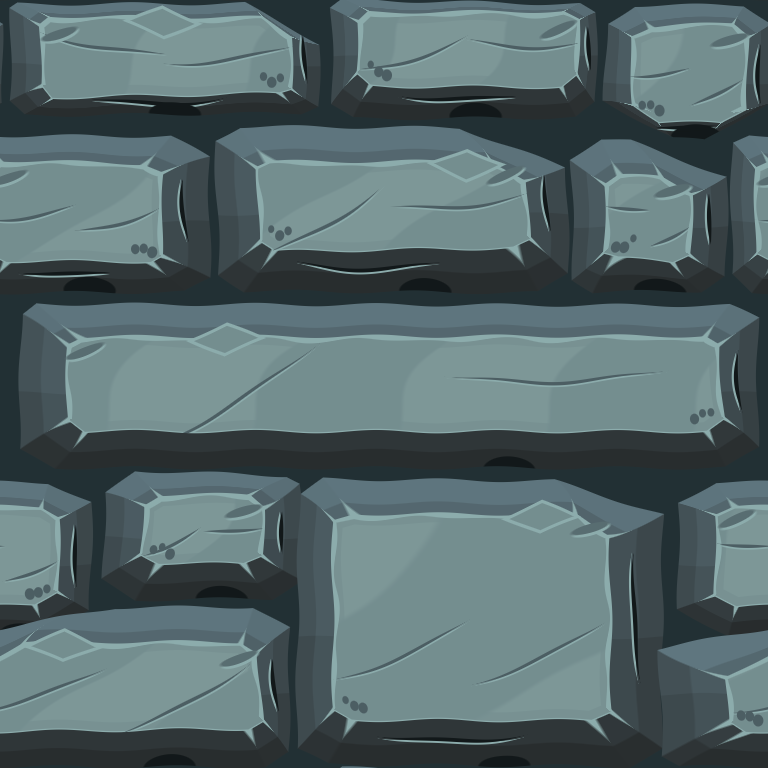
Write a WebGL 2 fragment shader that draws this texture.

```glsl
#version 300 es
precision highp float;
uniform vec2 u_resolution;
out vec4 outColor;

const int BRICKS = 11;
const float WOBBLE = .0022, JITTER = .007, RIM_WIDTH = .0052;
const vec3 MORTAR = vec3(.135, .19, .205), BLACK = vec3(.07, .095, .1);
const vec3 BEVEL_DARK = vec3(.185, .212, .22), BEVEL_LIGHT = vec3(.37, .46, .495);
const vec3 FACE_LIGHT = vec3(.49, .592, .592), FACE_SHADE = vec3(.455, .555, .562);
const vec3 RIM = vec3(.55, .675, .675), PIT = vec3(.3, .37, .39);
// Boxes as left, top, right, bottom, with y running down
const vec4 OUTER[BRICKS] = vec4[BRICKS](
  vec4(.011, .004, .414, .148), vec4(.432, .003, .779, .152), vec4(.789, .008, 1.004, .18),
  vec4(-.05, .174, .272, .378), vec4(.283, .165, .74, .38), vec4(.746, .182, .946, .38),
  vec4(.026, .396, .986, .612), vec4(-.115, .626, .118, .828), vec4(.135, .616, .393, .781),
  vec4(.389, .623, .862, .998), vec4(-.141, .792, .378, 1));
const vec4 FACE[BRICKS] = vec4[BRICKS](
  vec4(.052, .023, .378, .125), vec4(.466, .018, .752, .112), vec4(.823, .032, .974, .158),
  vec4(-.014, .21, .211, .342), vec4(.336, .208, .686, .326), vec4(.787, .228, .901, .339),
  vec4(.085, .436, .94, .562), vec4(-.068, .656, .078, .788), vec4(.185, .646, .341, .736),
  vec4(.436, .668, .794, .938), vec4(-.052, .836, .339, .95));
// Corner cuts: top left, top right, both bottom
const vec3 CUTS[BRICKS] = vec3[BRICKS](
  vec3(.016, .095, .02), vec3(.015, .02, .03), vec3(.04, .035, .085), vec3(.02, .05, .03),
  vec3(.03, .14, .04), vec3(.036, .12, .03), vec3(.02, .035, .045), vec3(.05, .05, .06),
  vec3(.04, .02, .04), vec3(.03, .14, .04), vec3(.29, .05, .03));

float hash(float x, float y) {
  vec3 q = fract(vec3(x, y, x) * .1031);
  q += dot(q, q.yzx + 33.33);
  return fract((q.x + q.y) * q.z);
}
float cover(float d) { return clamp(.5 - d * u_resolution.y, 0., 1.); }
float soft(float x) { return clamp(.5 + .04 * x * u_resolution.y, 0., 1.); }
void paint(inout vec3 col, vec3 ink, float d) { col = mix(col, ink, cover(d)); }
float ellipse(vec2 p, vec2 r) { return (length(p / r) - 1.) * min(r.x, r.y); }

// Clockwise corners of a box with cut, uneven corners
vec2 octagon(int i, vec4 box, vec3 cut, float seed) {
  i &= 7;
  bool right = i > 1 && i < 6, low = i > 3, level = (i & 3) == 1 || (i & 3) == 2;
  float c = low ? cut.z : right ? cut.y : cut.x, h = hash(float(i), seed);
  vec2 shift = level ? vec2(c, 0) : vec2(0, min(.6 * c, .05));
  return vec2(right ? box.z : box.x, low ? box.w : box.y)
    + JITTER * (vec2(h, fract(h * 57.)) - .5) + shift * vec2(right ? -1 : 1, low ? -1 : 1);
}
// Outward normal and signed distance of one edge
vec3 edge(vec2 p, vec2 a, vec2 b) {
  vec2 n = normalize(vec2(b.y - a.y, a.x - b.x));
  return vec3(n, dot(p - a, n));
}
// Flat tone of one bevel facet, split into bands
float facetTone(vec2 n, float t, float drop) {
  float band = n.y < -.6 ? .22 * soft(.32 - t) : .15 * soft(t - .52);
  return .5 - .5 * n.y - .08 * n.x - band - (abs(n.y) < .6 ? .12 * cover(-drop) : 0.);
}
// Tapered, bent scratch with a lit lower lip
void crack(inout vec3 col, vec2 p, float angle, float len, float w, vec3 ink) {
  p = mat2(cos(angle), -sin(angle), sin(angle), cos(angle)) * p;
  float u = p.x / len, belly = w * (1. - u * u), v = p.y + .08 * len * u * u;
  paint(col, RIM, abs(v - w) - belly);
  paint(col, ink, abs(v) - belly);
}
vec3 faceColour(vec2 p, vec2 mid, vec2 size, float d, float rim, float seed) {
  vec2 s = (p - mid) / size.y + .5;
  float swathe = abs(fract(.33 * (s.x + s.y + .3 * sin(3. * s.y + seed)) + seed) - .5) - .25;
  vec3 col = mix(FACE_LIGHT, FACE_SHADE, smoothstep(-.01, .01, swathe));
  col = mix(FACE_SHADE, col, .4 + .6 * cover(d + .013));
  col = mix(RIM, col, cover(d + rim));
  for (float k = 0.; k < 2.; k++) {
    float h = hash(seed, k + 11.);
    vec2 at = mid + size * vec2(k * .5 - .25, .4 * h - .15);
    crack(col, p - at, .25 - .8 * h, min(.24 * size.x, .13), .0022, PIT);
  }
  return col;
}
vec3 brick(vec3 under, vec2 p, vec4 outer, vec4 face, vec3 cut, float seed) {
  float t = -99., second = t, dOut = t, dIn = t;
  vec2 size = face.zw - face.xy, mid = .5 * (face.xy + face.zw), n1 = vec2(0), n2 = n1;
  p += WOBBLE * sin(p.yx * 40. + seed);
  // t runs from 0 at the face to 1 at the outline; its largest edge is the facet
  vec3 inCut = .012 + .25 * cut;
  vec2 a = octagon(0, outer, cut, seed), b = octagon(0, face, inCut, seed + 3.);
  for (int i = 1; i < 9; i++) {
    vec2 a2 = octagon(i, outer, cut, seed), b2 = octagon(i, face, inCut, seed + 3.);
    vec3 o = edge(p, a, a2), f = edge(p, b, b2);
    float ti = f.z / max(f.z - o.z, .004);
    if (ti > t) { second = t; n2 = n1; t = ti; n1 = o.xy; }
    else if (ti > second) { second = ti; n2 = o.xy; }
    dOut = max(dOut, o.z);
    dIn = max(dIn, f.z);
    a = a2; b = b2;
  }
  if (dOut > .003) return under;
  // Faceted bevel with bright spurs on the ridges
  float drop = p.y - mid.y - .1 * size.y;
  float tone = mix(facetTone(n2, t, drop), facetTone(n1, t, drop), soft(t - second));
  vec3 col = mix(BEVEL_DARK, BEVEL_LIGHT, tone);
  col = mix(col, RIM, soft(.13 * (.36 - t) - t + second));
  float rim = RIM_WIDTH * (n1.y > .7 ? .3 : 1. + .4 * sin(p.x * 60. + p.y * 75. + seed));
  if (dIn < .003) paint(col, faceColour(p, mid, size, dIn, rim, seed), dIn);
  // Diamond chip on the upper rim of wide bricks
  vec2 chip = abs(p - vec2(mid.x + size.x * .6 * (hash(seed, 5.) - .5), face.y + .006));
  float diamond = size.x > .3 ? (chip.x / .052 + chip.y / .022 - 1.) * .02 : 1.;
  paint(col, RIM, diamond);
  paint(col, FACE_SHADE, diamond + .004);
  // Pit cluster and long dent in opposite corners
  vec2 corner = (.5 * size - vec2(.026, .02)) * vec2(hash(seed, 8.) > .5 ? 1 : -1, 1);
  for (float k = -1.; k < 2.; k++) {
    float h = hash(k, seed + 2.);
    vec2 at = mid + corner + vec2(k * .011, .014 * (h - .5));
    paint(col, PIT, ellipse(p - at, vec2(.004, .005) + .003 * h));
  }
  vec2 dent = p - mid + corner;
  dent.y += .35 * dent.x;
  paint(col, RIM, ellipse(dent - vec2(.002, .003), vec2(.024, .007)));
  paint(col, mix(PIT, FACE_SHADE, .3), ellipse(dent, vec2(.024, .006)));
  // Dark slits on the bevels and a notch under the brick
  float x = hash(seed, 21.) - .5;
  vec2 rims = mix(face.zw, outer.zw, .45), low = vec2(mid.x + .5 * x * size.x, rims.y);
  if (x > -.2) crack(col, p - low, 0., min(.1, .25 * size.x), .0025, BLACK);
  if (x < .1) crack(col, p - vec2(rims.x, mid.y), 1.52, .3 * size.y, .0028, BLACK);
  paint(col, BLACK, ellipse(p - vec2(mid.x - .7 * x * size.x, outer.w), vec2(.034, .016)));
  return mix(under, col, cover(dOut));
}
void main() {
  vec2 p = gl_FragCoord.xy / u_resolution;
  p.y = 1. - p.y;
  vec3 col = MORTAR;
  for (int i = 0; i < BRICKS; i++) {
    vec4 box = OUTER[i];
    vec2 centre = .5 * (box.xy + box.zw), q = p - centre;
    q -= round(q);
    if (all(lessThan(abs(q), box.zw - centre + .006)))
      col = brick(col, q + centre, box, FACE[i], CUTS[i], float(i) * 7.3 + 1.);
  }
  outColor = vec4(col, 1);
}
```
